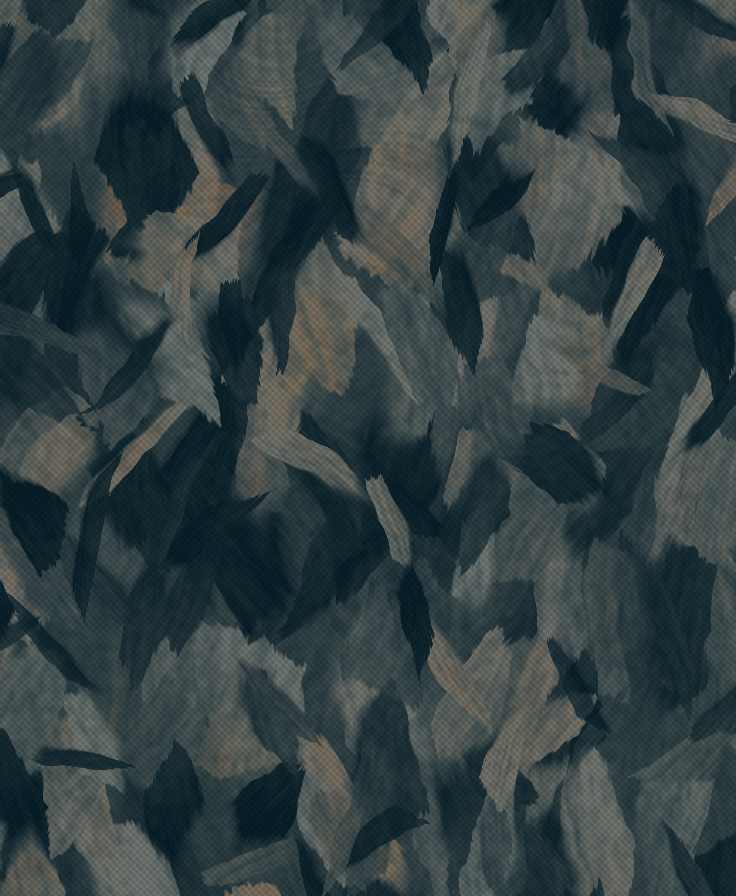
Write a Shadertoy shader that draws this pattern.

```glsl
float hash(vec2 p) {
    return fract(sin(dot(p, vec2(127.1, 311.7))) * 43758.5453);
}

float noise(vec2 p) {
    vec2 i = floor(p), f = fract(p);
    f = f * f * (3.0 - 2.0 * f);
    return mix(mix(hash(i), hash(i + vec2(1, 0)), f.x),
               mix(hash(i + vec2(0, 1)), hash(i + vec2(1, 1)), f.x), f.y);
}

mat2 rotate(float a) {
    return mat2(cos(a), sin(a), -sin(a), cos(a));
}

// Irregular five-sided facet, negative inside
float facet(vec2 p, vec2 seed) {
    float d = length(p) - 1.2;
    for (int k = 0; k < 5; k++) {
        vec2 s = seed + float(k) * 3.7;
        float a = (float(k) + 0.7 * hash(s)) * 1.2566;
        d = max(d, dot(p, vec2(cos(a), sin(a))) - mix(0.45, 0.95, hash(s + 1.9)));
    }
    return d;
}

// Lays one dab over the paint; x is lightness, y is warmth
vec2 dab(vec2 paint, vec2 offset, vec2 size, vec2 seed, float sliver) {
    float lean = (hash(seed + 4.1) - 0.5) * mix(1.5, 2.6, sliver);
    float width = mix(mix(0.36, 0.66, hash(seed + 5.3)), 0.24, sliver);
    vec2 p = rotate(lean) * offset / (size * vec2(width, 0.8));
    float bristle = noise(p * vec2(9.0, 1.2) + seed * 5.1);
    float rough = noise(p * vec2(24.0, 9.0) + seed * 2.3);
    float d = facet(p, seed) + (bristle - 0.5) * 0.07 + (rough - 0.5) * 0.08;

    // One side is crisp, the opposite one is dragged out
    float fadeAngle = 6.2832 * hash(seed + 6.7);
    float drag = dot(p, vec2(cos(fadeAngle), sin(fadeAngle)));
    float soft = 0.04 + 0.7 * smoothstep(-0.1, 0.8, drag);
    float cover = 1.0 - smoothstep(-soft, 0.0, d);

    // Slivers are mostly dark accents
    float tone = smoothstep(0.08, 0.9, hash(seed + 8.9));
    tone = mix(tone, tone * tone * tone, sliver);
    tone += (bristle - 0.5) * 0.3 * (0.25 + tone) + (rough - 0.5) * 0.1 - drag * 0.14;
    float warmth = hash(seed + 9.7) * (0.3 + bristle);
    return mix(paint, vec2(tone, warmth), cover * mix(0.72, 1.0, hash(seed + 7.3)));
}

void mainImage(out vec4 fragColor, in vec2 fragCoord) {
    vec2 uv = fragCoord / iResolution.y;
    vec2 p = uv + 0.035 * (vec2(noise(uv * 9.0), noise(uv * 9.0 + 31.0)) - 0.5);
    p += 0.006 * (vec2(noise(uv * 40.0), noise(uv * 40.0 + 17.0)) - 0.5);
    vec2 paint = vec2(0.4, 0.3);

    // Layers of dabs, from broad to small, then slivers
    for (int layer = 0; layer < 9; layer++) {
        float n = float(layer);
        float sliver = step(6.5, n);
        vec2 size = mix(vec2(0.16, 0.21), vec2(0.085, 0.12), min(n / 6.0, 1.0));
        vec2 q = p / size + n * vec2(0.37, 0.61);
        for (int j = -1; j <= 1; j++)
        for (int i = -1; i <= 1; i++) {
            vec2 id = floor(q) + vec2(i, j);
            vec2 seed = id + n * 17.3;
            if (hash(seed + 2.7) < 0.25 + 0.06 * n) continue;
            vec2 centre = id + 0.25 + 0.5 * vec2(hash(seed), hash(seed + 3.3));
            paint = dab(paint, (q - centre) * size, size, seed, sliver);
        }
    }

    // Brush hairs and dry specks
    vec2 hair = rotate(1.2 * (noise(uv * 3.0) - 0.5)) * uv;
    float grain = noise(hair * vec2(170.0, 30.0)) + noise(uv * 130.0) - 1.0;
    float tone = clamp(paint.x + grain * 0.17 * (0.2 + paint.x), 0.0, 1.05);

    // Deep teal to grey, with earth in the lights
    vec3 col = mix(vec3(0.025, 0.11, 0.145), vec3(0.38, 0.415, 0.405), tone);
    float earth = paint.y * (0.4 + noise(uv * 14.0 + 5.0));
    col += earth * smoothstep(0.35, 1.0, tone) * vec3(0.04, -0.03, -0.075);

    // Diagonal canvas weave
    float weave = sin((uv.x + uv.y) * 830.0) + 0.7 * sin((uv.x - uv.y) * 830.0);
    col += weave * 0.02 * (0.3 + tone);
    fragColor = vec4(col, 1.0);
}
```
